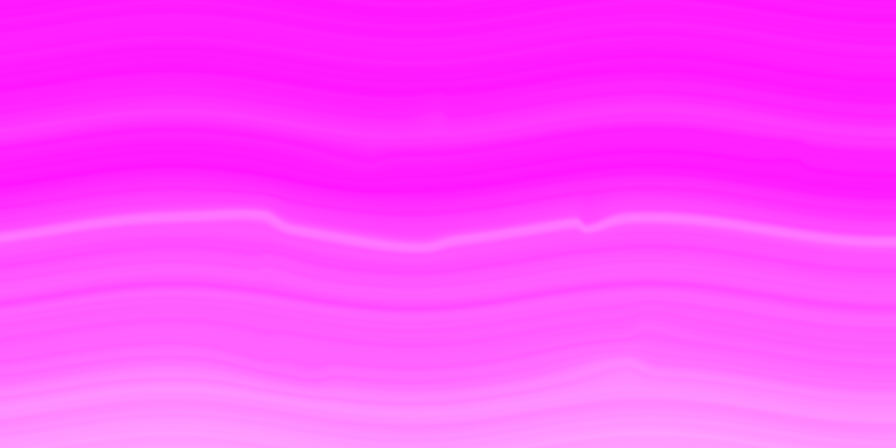
Write a Shadertoy shader that draws this background.

```glsl
// Draws wavy magenta strata that brighten toward the bottom, with small curls and fine striations.

const float TAU = 6.2831853;

// Main wave, in units of canvas height
const float WAVE_PERIOD = 1.055;
const float WAVE_CREST = 0.39;
const float WAVE_HEIGHT = 0.027;

// Curls: vertical reach and how much steeper their sharp side is
const float CURL_REACH = 0.045;
const float CURL_SHARPNESS = 0.3;

const float STRAND_STRENGTH = 0.009;
const vec2 RED_BLUE = vec2(1.0, 1.0);

// Strata: height and green level
const int STRATA_COUNT = 23;
const vec2 STRATA[STRATA_COUNT] = vec2[STRATA_COUNT](
    vec2(0.000, 0.61), vec2(0.030, 0.59), vec2(0.068, 0.53), vec2(0.100, 0.56),
    vec2(0.135, 0.51), vec2(0.180, 0.42), vec2(0.220, 0.385), vec2(0.270, 0.36),
    vec2(0.318, 0.38), vec2(0.339, 0.31), vec2(0.370, 0.37), vec2(0.427, 0.30),
    vec2(0.461, 0.33), vec2(0.487, 0.45), vec2(0.513, 0.28), vec2(0.552, 0.20),
    vec2(0.610, 0.10), vec2(0.675, 0.13), vec2(0.729, 0.23), vec2(0.760, 0.16),
    vec2(0.830, 0.10), vec2(0.910, 0.13), vec2(1.000, 0.10));

// Curls: centre x, centre y, lift, tail width (positive: tail on the left)
const int CURL_COUNT = 11;
const vec4 CURLS[CURL_COUNT] = vec4[CURL_COUNT](
    vec4(0.59, 0.520, 0.022, 0.12), vec4(1.31, 0.505, -0.020, -0.05),
    vec4(0.95, 0.450, -0.013, 0.15), vec4(0.98, 0.750, 0.018, 0.06),
    vec4(1.44, 0.280, 0.022, -0.09), vec4(0.69, 0.165, -0.020, 0.14),
    vec4(1.40, 0.190, 0.026, 0.14), vec4(0.60, 0.415, 0.012, -0.07),
    vec4(0.59, 0.220, -0.015, 0.10), vec4(0.82, 0.625, -0.020, 0.15),
    vec4(1.78, 0.645, 0.015, 0.06));

// Vertical shift from one lopsided bump
float curlLift(vec2 p, vec4 curl) {
    vec2 offset = p - curl.xy;
    float tail = abs(curl.w);
    float width = offset.x * curl.w > 0.0 ? tail * CURL_SHARPNESS : tail;
    vec2 d = offset / vec2(width, CURL_REACH);
    return curl.z * exp(-dot(d, d));
}

// Height of the layer that passes through p
float layerHeight(vec2 p) {
    float lift = WAVE_HEIGHT * cos(TAU * (p.x - WAVE_CREST) / WAVE_PERIOD);
    for (int i = 0; i < CURL_COUNT; i++) lift += curlLift(p, CURLS[i]);
    return p.y - lift;
}

// Smooth blend through the strata
float strataGreen(float height) {
    float green = STRATA[0].y;
    for (int i = 1; i < STRATA_COUNT; i++) {
        float blend = smoothstep(STRATA[i - 1].x, STRATA[i].x, height);
        green = mix(green, STRATA[i].y, blend);
    }
    return green;
}

// Fine lines along the layers, from layered sines
float strands(float height, float x) {
    float sum = 0.0;
    float frequency = 23.0;
    float strength = 1.0;
    for (int i = 0; i < 3; i++) {
        float drift = 0.8 * sin(x * (1.7 + float(i)) + frequency);
        sum += strength * sin(TAU * height * frequency + drift);
        frequency *= 1.63;
        strength *= 0.7;
    }
    return sum;
}

void mainImage(out vec4 fragColor, in vec2 fragCoord) {
    vec2 p = fragCoord / iResolution.y;
    float height = layerHeight(p);
    float green = strataGreen(height) + STRAND_STRENGTH * strands(height, p.x);
    fragColor = vec4(RED_BLUE.x, clamp(green, 0.0, 1.0), RED_BLUE.y, 1.0);
}
```
